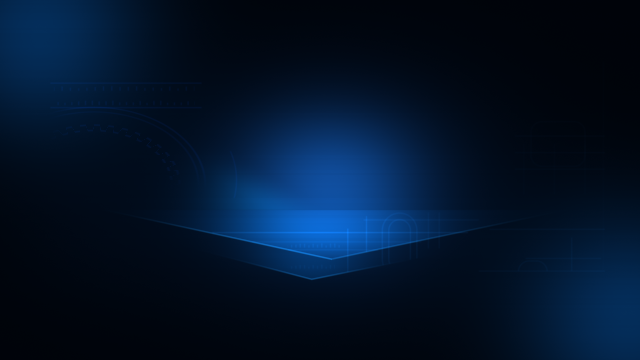
This background is drawn by a WebGL 2 fragment shader. Its source:

```glsl
#version 300 es
precision highp float;
// Dark blue stage: soft glows, a lit chevron platform and faint technical line work.
uniform vec2 u_resolution;
out vec4 outColor;

// Lengths are in canvas heights, origin at the lower left.
const vec3 BASE = vec3(0.0, 0.012, 0.036);
const vec3 HAZE = vec3(0.007, 0.064, 0.135);
const vec3 CORE = vec3(0.055, 0.225, 0.440);
const vec3 TABLE = vec3(0.004, 0.185, 0.36);
const vec3 CORNER = vec3(0.017, 0.165, 0.315);
const vec3 TEAL = vec3(0.0, 0.105, 0.165);
const vec3 RIM = vec3(0.04, 0.20, 0.31);
const vec3 DRAFT = vec3(0.01, 0.050, 0.090);
const vec3 GEAR = vec3(0.002, 0.020, 0.065);
const float HORIZON = 0.417;
const vec2 TIP_UPPER = vec2(0.921, 0.280);
const vec2 TIP_LOWER = vec2(0.866, 0.224);
const vec2 SLOPE_UPPER = vec2(0.217, 0.210);
const vec2 SLOPE_LOWER = vec2(0.260, 0.200);
const float LINE_WIDTH = 0.0014;
const float SCAN_ROWS = 144.0;
const float SCAN_DEPTH = 0.025;
const float GRAIN = 0.0015;

float pixel;

float hash(vec2 p) {
  vec3 q = fract(vec3(p.xyx) * 0.1031);
  q += dot(q, q.yzx + 33.33);
  return fract((q.x + q.y) * q.z);
}

float glow(vec2 p, vec2 center, vec2 radius) {
  vec2 d = (p - center) / radius;
  return exp(-dot(d, d));
}

float fill(float d) { return smoothstep(-pixel, pixel, d); }

float stroke(float d) { return 1.0 - smoothstep(0.0, LINE_WIDTH + pixel, abs(d)); }

float span(float x, float a, float b) { return fill(x - a) * fill(b - x); }

float horizontal(vec2 p, float y, float a, float b) { return stroke(p.y - y) * span(p.x, a, b); }

float vertical(vec2 p, float x, float a, float b) { return stroke(p.x - x) * span(p.y, a, b); }

float roundBox(vec2 p, vec2 center, vec2 halfSize, float radius) {
  vec2 d = abs(p - center) - halfSize + radius;
  return length(max(d, 0.0)) + min(max(d.x, d.y), 0.0) - radius;
}

// Positive above the V-shaped front edge
float chevron(vec2 p, vec2 tip, vec2 slopes) {
  float dx = p.x - tip.x;
  return (p.y - tip.y - abs(dx) * (dx < 0.0 ? slopes.x : slopes.y)) * 0.97;
}

// Row of short upright ticks
float ticks(vec2 p, float y, float a, float b, float pitch) {
  float cell = (fract(p.x / pitch) - 0.5) * pitch;
  float tall = 0.006 + 0.007 * hash(vec2(floor(p.x / pitch), 3.0));
  return stroke(cell) * span(p.x, a, b) * span(p.y, y, y + tall);
}

// Gear arcs and ruled strips on the left
float gearLines(vec2 p) {
  vec2 q = (p - vec2(0.26, 0.487)) / vec2(0.31, 0.215);
  float r = length(q);
  float tooth = smoothstep(-0.4, 0.4, sin(atan(q.y, q.x) * 38.0));
  float arcs = stroke((r - 1.0) * 0.24) + 0.7 * stroke((r - 0.94) * 0.24);
  arcs += stroke((r - 0.70 - 0.07 * tooth) * 0.2);
  float lines = arcs * smoothstep(-0.1, 0.3, q.y) * smoothstep(0.12, 0.22, p.x);
  lines += horizontal(p, 0.769, 0.14, 0.56) + horizontal(p, 0.701, 0.14, 0.56);
  return lines + ticks(p, 0.708, 0.15, 0.54, 0.019) + ticks(p, 0.748, 0.15, 0.54, 0.023);
}

// Pipes and panels on the right
float panelLines(vec2 p) {
  float lines = 0.4 * stroke(roundBox(p, vec2(1.55, 0.60), vec2(0.075, 0.062), 0.03));
  for (int i = 0; i < 3; i++) {
    float k = float(i);
    lines += 0.5 * horizontal(p, 0.622 - 0.046 * k, 1.43, 1.68);
    lines += 0.25 * vertical(p, 1.455 + 0.085 * k, 0.46, 0.60);
  }
  lines += horizontal(p, 0.363, 1.36, 1.68) + horizontal(p, 0.247, 1.33, 1.68);
  lines += vertical(p, 1.588, 0.247, 0.34) + horizontal(p, 0.282, 1.46, 1.67);
  lines += stroke(roundBox(p, vec2(1.48, 0.24), vec2(0.04, 0.035), 0.03)) * fill(p.y - 0.247);
  return lines * 0.5 + 0.1 * vertical(p, 1.676, 0.25, 0.83);
}

// Pipes and rules etched into the platform
float platformLines(vec2 p) {
  float lines = 1.3 * horizontal(p, 0.354, 0.59, 1.30) + 0.5 * horizontal(p, 0.328, 0.70, 1.17);
  lines += 0.7 * horizontal(p, 0.389, 1.01, 1.33) + 0.6 * horizontal(p, 0.306, 0.80, 1.05);
  lines += vertical(p, 0.966, 0.23, 0.365) + vertical(p, 1.018, 0.30, 0.40);
  for (int i = 0; i < 2; i++) {
    float k = float(i);
    float arch = roundBox(p, vec2(1.11, 0.32), vec2(0.03 + 0.018 * k, 0.07 + 0.018 * k), 0.03 + 0.018 * k);
    lines += 0.8 * stroke(arch);
    lines += 0.6 * vertical(p, 1.19 + 0.03 * k, 0.31, 0.41);
  }
  return lines + 0.6 * ticks(p, 0.312, 0.80, 0.95, 0.012) + 0.6 * ticks(p, 0.253, 0.80, 0.93, 0.012);
}

void main() {
  pixel = 1.0 / u_resolution.y;
  vec2 p = gl_FragCoord.xy * pixel;
  p.x += 0.5 * (16.0 / 9.0 - u_resolution.x * pixel);

  float upperEdge = chevron(p, TIP_UPPER, SLOPE_UPPER);
  float lowerEdge = chevron(p, TIP_LOWER, SLOPE_LOWER);
  float below = fill(HORIZON - p.y);
  float upper = fill(upperEdge) * below;
  float lower = fill(lowerEdge) * (1.0 - fill(upperEdge)) * below;

  // Ambient light
  vec3 color = BASE + HAZE * glow(p, vec2(0.91, 0.46), vec2(0.47, 0.33));
  color += CORNER * glow(p, vec2(0.11, 0.91), vec2(0.285, 0.285));
  color += CORNER * glow(p, vec2(1.75, 0.12), vec2(0.30, 0.28));
  color += HAZE * 0.2 * glow(p, vec2(0.25, 0.36), vec2(0.28, 0.22));
  float shade = mix(1.0, 0.6, below * (1.0 - upper));
  color += CORE * shade * glow(p, vec2(0.92, 0.485), vec2(0.24, 0.195));

  // Slanted teal beam
  float beam = smoothstep(-0.02, 0.08, dot(vec2(0.64, 0.574) - p, vec2(0.536, 0.844)));
  color += TEAL * beam * (1.0 - 0.6 * below) * glow(p, vec2(0.74, 0.45), vec2(0.16, 0.11));

  // Platform layers, dim at the back, and their lit rims
  float reach = (p.x - TIP_UPPER.x) / 0.47;
  float tableLight = glow(p, vec2(0.89, 0.348), vec2(0.27, 0.08));
  color += (TABLE * tableLight + HAZE * 0.25 * exp(-pow(abs(reach), 4.0))) * upper;
  color += TABLE * 0.6 * tableLight * (1.0 - below);
  color += TABLE * 0.6 * lower * glow(p, TIP_LOWER + vec2(0.0, 0.05), vec2(0.16, 0.09));
  float rimSide = reach < 0.0 ? 1.0 : 0.65;
  color += RIM * rimSide * stroke(upperEdge) * below * exp(-1.3 * pow(abs(reach), 4.0));
  color += RIM * 0.8 * stroke(lowerEdge) * (1.0 - upper) * glow(p, TIP_LOWER, vec2(0.14, 0.2));

  // Technical line work
  color += GEAR * gearLines(p) + DRAFT * panelLines(p) * 0.7;
  color += DRAFT * platformLines(p) * (upper + lower) * (0.4 + 0.8 * tableLight);
  color += GEAR * 0.8 * stroke(length(p - vec2(0.46, 0.50)) - 0.197) * span(p.y, 0.45, 0.58) * fill(p.x - 0.6);

  // Faint scan rows, and grain to hide banding
  color *= 1.0 + SCAN_DEPTH * (hash(vec2(floor(p.y * SCAN_ROWS), 7.0)) - 0.5);
  color += (hash(gl_FragCoord.xy) - 0.5) * GRAIN;
  outColor = vec4(clamp(color, 0.0, 1.0), 1.0);
}
```
